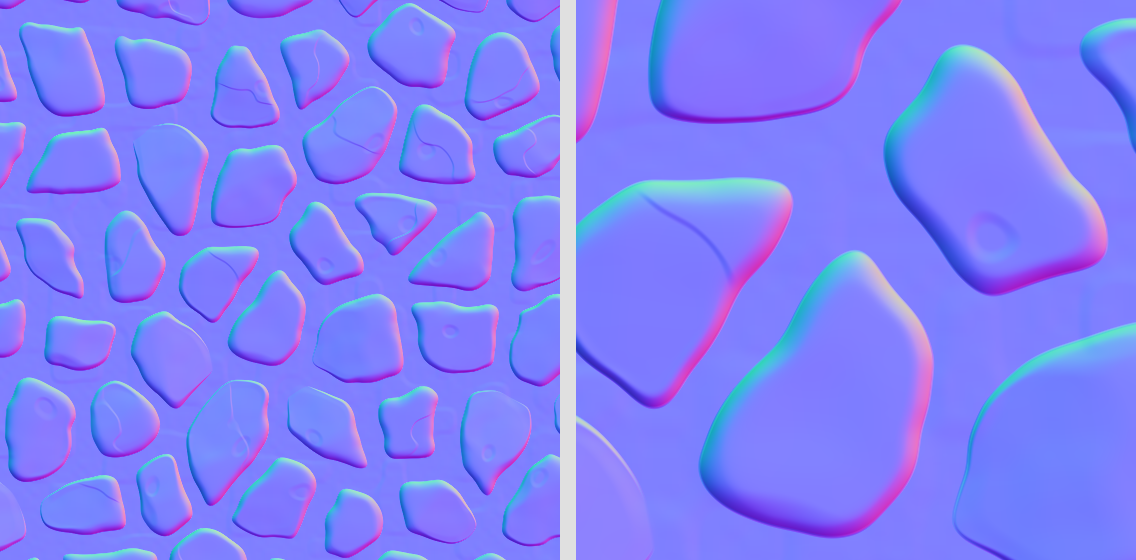
Left, the full canvas; right, a detail of the centre.
A WebGL 2 fragment shader for this texture map:

```glsl
#version 300 es
precision highp float;
// Tangent-space normal map of irregular bevelled paving stones set in smooth ground.

uniform vec2 u_resolution;
out vec4 fragColor;

const float STONES_ACROSS = 6.3;
const float RIM_HEIGHT = 0.07;
const float RIM_WIDTH = 0.036;
const float CORNER_SHARPNESS = 17.0;
const float SAMPLE_STEP = 0.0012;

float hash(vec2 p) {
    return fract(sin(dot(p, vec2(127.1, 311.7))) * 43758.5453);
}

vec2 hash2(vec2 p) {
    return vec2(hash(p), hash(p + vec2(37.2, 17.9)));
}

float noise(vec2 p) {
    vec2 i = floor(p), f = fract(p);
    vec2 u = f * f * f * (f * (f * 6.0 - 15.0) + 10.0);
    return mix(mix(hash(i), hash(i + vec2(1, 0)), u.x),
               mix(hash(i + vec2(0, 1)), hash(i + vec2(1, 1)), u.x), u.y);
}

vec2 noise2(vec2 p) {
    return vec2(noise(p), noise(p + vec2(51.3, 8.7))) - 0.5;
}

float smoothMin(float a, float b, float k) {
    float h = max(k - abs(a - b), 0.0) / k;
    return min(a, b) - h * h * k * 0.25;
}

// Jittered stone centre on staggered rows
vec2 stoneCentre(vec2 cell) {
    vec2 jitter = (hash2(cell) - 0.5) * vec2(0.78, 0.72);
    return cell + 0.5 + jitter + vec2(0.5 * mod(cell.y, 2.0), 0.0);
}

vec2 nearestCell(vec2 p) {
    vec2 base = floor(p), best = base;
    float bestDist = 1e5;
    for (int y = -2; y <= 2; y++)
    for (int x = -2; x <= 2; x++) {
        vec2 cell = base + vec2(x, y);
        vec2 toCentre = stoneCentre(cell) - p;
        float dist = dot(toCentre, toCentre);
        if (dist < bestDist) { bestDist = dist; best = cell; }
    }
    return best;
}

// Shallow crack step and round dent on a stone's top
float surfaceWear(vec2 local, vec2 cell, vec2 p) {
    float angle = 6.2832 * hash(cell + 4.1);
    float line = dot(local, vec2(cos(angle), sin(angle)));
    line += 0.24 * (noise(p * 4.0) - 0.5) + 0.3 * (hash(cell + 6.3) - 0.5);
    float crack = smoothstep(-0.014, 0.014, line) * step(0.4, hash(cell + 8.7));
    vec2 dentCentre = 0.45 * (hash2(cell + 2.6) - 0.5);
    float dent = 1.0 - smoothstep(0.05, 0.11, length(local - dentCentre));
    return 0.006 * crack + 0.006 * dent * step(0.5, hash(cell + 5.2));
}

float groundHeight(vec2 p) {
    float patches = smoothstep(0.45, 0.75, noise(p * 3.5));
    return 0.004 * patches + 0.0012 * noise(p * 13.0);
}

float reliefHeight(vec2 p) {
    vec2 q = p + 0.32 * noise2(p * 0.9) + 0.07 * noise2(p * 4.2);
    vec2 cell = nearestCell(q);
    vec2 centre = stoneCentre(cell);
    vec2 local = q - centre;
    float gap = mix(0.07, 0.14, hash(cell + 1.3));

    // Sloped top, cut by a random chamfer along each side
    vec2 tilt = 0.22 * (hash2(cell + 9.4) - 0.5);
    float top = 0.064 + dot(local, tilt);
    float edgeSum = 0.0;
    for (int y = -2; y <= 2; y++)
    for (int x = -2; x <= 2; x++) {
        if (x == 0 && y == 0) continue;
        vec2 other = cell + vec2(x, y);
        vec2 span = stoneCentre(other) - centre;
        vec2 outward = normalize(span);
        float edge = 0.5 * length(span) - dot(local, outward);
        edgeSum += exp(-CORNER_SHARPNESS * edge);
        float slope = mix(0.24, 1.5, hash(cell * 1.7 + other)) + 0.5 * max(outward.x, 0.0);
        top = smoothMin(top, 0.03 + slope * (edge - gap), 0.012);
    }
    float inset = max(-log(edgeSum) / CORNER_SHARPNESS - gap, 0.0);

    // Steep rounded rim joins the top to the ground
    float rim = RIM_HEIGHT * (1.0 - exp(-inset / RIM_WIDTH));
    float stone = smoothMin(rim, max(top, 0.0), 0.008);
    float inside = smoothstep(0.0, 0.09, inset);
    stone += inside * (0.008 * noise(p * 3.0) - surfaceWear(local, cell, p));
    return max(stone, 0.0) + groundHeight(p) * (1.0 - inside);
}

void main() {
    vec2 p = STONES_ACROSS * gl_FragCoord.xy / u_resolution.y + vec2(3.0, 5.0);
    vec2 e = vec2(SAMPLE_STEP * STONES_ACROSS, 0.0);
    vec2 gradient = vec2(reliefHeight(p + e.xy) - reliefHeight(p - e.xy),
                         reliefHeight(p + e.yx) - reliefHeight(p - e.yx)) / (2.0 * e.x);
    vec3 normal = normalize(vec3(-gradient, 1.0));
    fragColor = vec4(0.5 + 0.5 * normal, 1.0);
}
```
